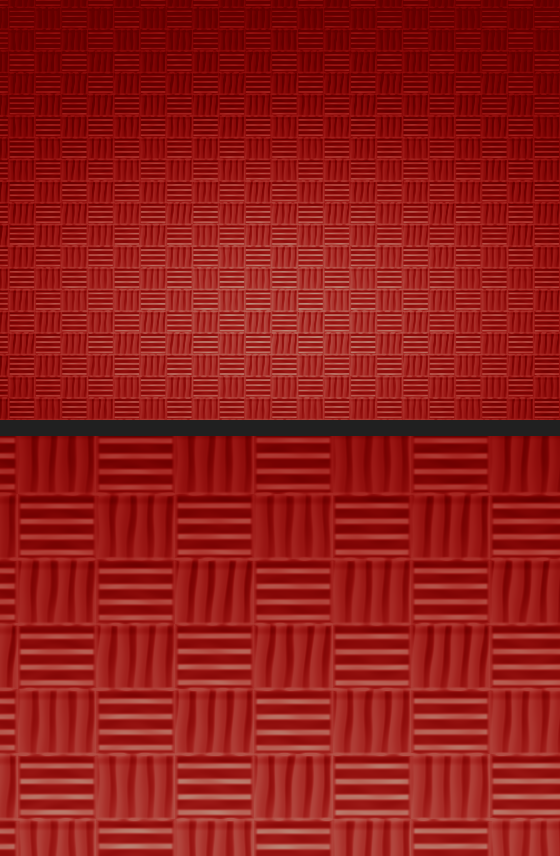
Top: the whole. Bottom: its middle third, enlarged.
Reproduce this pattern procedurally as a Shadertoy shader.

```glsl
#define CELLS vec2(21.33, 19.36)
#define GRID_SHIFT vec2(0.333, 0.345)
#define RIBS 4.2
#define GROOVES 4.2
#define SLANT 0.035
#define RIB_DEPTH 0.34
#define GROOVE_DEPTH 0.34
#define SEAM_WIDTH 0.035
#define SEAM_LIGHT 0.25
#define WEAR 0.2
#define GLOW_CENTER vec2(0.5, 0.26)
#define GLOW_FALLOFF vec2(2.2, 4.2)

const float TAU = 6.2831853;

// Smooth irregularity in -1..1 from layered sines
float layeredSines(vec2 p) {
    float a = sin(p.x * 2.3 + 1.7 * sin(p.y * 1.3));
    float b = sin(p.y * 3.1 + 1.9 * sin(p.x * 1.7 + 0.8));
    return 0.5 * (a + b);
}

// Pale horizontal ribs, steeper on their lower side
float ribRelief(vec2 q, vec2 grid, float wear) {
    float phase = TAU * (q.y * RIBS - 0.76 + 0.03 * wear);
    float wave = cos(phase + 0.35 * sin(phase));
    float crest = smoothstep(-0.7, 0.9, wave) * 2.0 - 1.0;
    float ends = smoothstep(0.0, 0.06, q.x) * smoothstep(1.0, 0.94, q.x);
    float scuff = 1.0 + WEAR * layeredSines(grid * vec2(4.0, 7.0));
    return RIB_DEPTH * scuff * mix(-0.45, crest + 0.14, ends);
}

// Nearly upright dark grooves that fade toward the lower end
float grooveRelief(vec2 q, vec2 cell, float wear) {
    float lean = SLANT * (q.y - 0.5) * (1.0 + wear);
    float wobble = 0.07 * layeredSines(cell * 3.7 + q * vec2(5.0, 2.0));
    float phase = TAU * ((q.x + lean) * GROOVES + 0.1 + wobble);
    float cut = smoothstep(0.0, 0.95, cos(phase));
    float lip = 0.22 * sin(phase);
    float fade = mix(1.0, 0.55, smoothstep(0.45, 1.0, q.y));
    return GROOVE_DEPTH * (0.15 + lip - cut * fade * (1.0 + WEAR * wear));
}

// Deep red through to pale rose
vec3 redRamp(float tone) {
    float t = clamp(tone, 0.0, 1.35);
    float pale = 0.32 * t * t;
    return vec3(0.385 + 0.51 * t - 0.19 * t * t, pale, 0.88 * pale);
}

void mainImage(out vec4 fragColor, in vec2 fragCoord) {
    vec2 uv = fragCoord / iResolution.xy;
    vec2 grid = vec2(uv.x, 1.0 - uv.y) * CELLS - GRID_SHIFT;
    vec2 cell = floor(grid);
    vec2 q = fract(grid);
    vec2 pixel = CELLS / iResolution.xy;

    // Basket weave: alternate the two tiles
    float wear = layeredSines(cell * vec2(1.9, 2.7));
    bool ribbed = mod(cell.x + cell.y, 2.0) < 0.5;
    float relief = ribbed ? ribRelief(q, grid, wear) : grooveRelief(q, cell, wear);

    // Pale chipped seams, each with a shadow beneath
    vec2 edge = min(q, 1.0 - q);
    vec2 seam = 1.0 - smoothstep(vec2(0.0), SEAM_WIDTH + pixel, edge);
    float chips = layeredSines(grid * vec2(9.0, 1.3));
    float shadow = smoothstep(0.03, 0.09, q.y) * smoothstep(0.19, 0.11, q.y);
    relief -= 0.12 * shadow;
    float seamLight = max(seam.x * 0.6, seam.y * (0.95 + 0.5 * chips));
    relief = mix(relief, SEAM_LIGHT, clamp(seamLight, 0.0, 1.0));

    // Low broad glow
    vec2 offset = uv - GLOW_CENTER;
    float light = 0.86 * exp(-dot(offset * offset, GLOW_FALLOFF)) - 0.03;

    float tone = light + relief * mix(0.8, 1.1, light);
    fragColor = vec4(redRamp(tone), 1.0);
}
```
